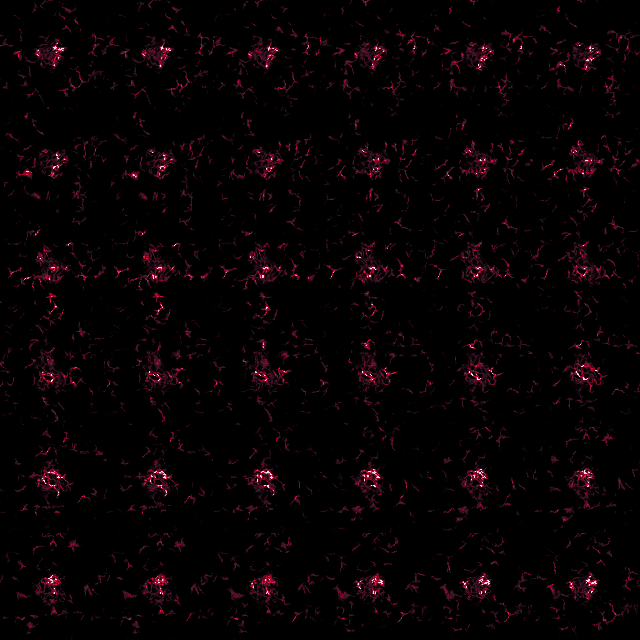
A WebGL 1 fragment shader for this pattern:

```glsl
precision highp float;

uniform vec2 u_resolution;

vec2 hash2(vec2 c) {
  return fract(sin(vec2(dot(c, vec2(127.1, 311.7)), dot(c, vec2(269.5, 183.3)))) * 43758.5);
}

// Distances to the nearest two feature points, which orbit with the phase
vec2 cellular(vec2 p, float phase) {
  vec2 base = floor(p);
  vec2 nearest = vec2(8.0);
  for (int y = -1; y <= 1; y++) {
    for (int x = -1; x <= 1; x++) {
      vec2 cell = base + vec2(float(x), float(y));
      vec2 point = cell + 0.5 + 0.4 * sin(phase + 6.2832 * hash2(cell));
      float d = length(point - p);
      nearest = d < nearest.x ? vec2(d, nearest.x) : vec2(nearest.x, min(nearest.y, d));
    }
  }
  return nearest;
}

// Layered sines turn smooth seams into ragged filaments
vec2 crumple(vec2 p, float phase) {
  float amplitude = 0.015;
  float frequency = 17.0;
  for (int i = 0; i < 5; i++) {
    p += amplitude * sin(frequency * p.yx + vec2(phase, 1.7 - phase) + float(i) * 2.3);
    p = mat2(0.8, 0.6, -0.6, 0.8) * p;
    amplitude *= 0.56;
    frequency *= 2.1;
  }
  return p;
}

// Thin line along the cell borders; pixel is one pixel in tile units
float filament(vec2 p, float scale, float phase, float pixel) {
  vec2 d = cellular(p * scale, phase);
  return 1.0 - smoothstep(0.002, 0.005 + 0.6 * pixel, 0.5 * (d.y - d.x) / scale);
}

// Soft blobs that break the filaments into short pieces
float patches(vec2 p, float scale, float phase) {
  return 1.0 - smoothstep(0.2, 0.46, cellular(p * scale + 31.0, phase).x);
}

vec3 emberRamp(float energy) {
  vec3 color = mix(vec3(0.005, 0.0, 0.0), vec3(0.25, 0.075, 0.15), smoothstep(0.03, 0.3, energy));
  color = mix(color, vec3(0.58, 0.02, 0.15), smoothstep(0.3, 0.6, energy));
  color = mix(color, vec3(0.88, 0.11, 0.29), smoothstep(0.6, 0.88, energy));
  return mix(color, vec3(1.0, 0.86, 0.9), smoothstep(0.95, 1.2, energy));
}

void main() {
  // Six by six frames of one looping burst, read from the top left
  vec2 grid = 6.0 * gl_FragCoord.xy / u_resolution;
  vec2 cell = floor(grid);
  vec2 p = fract(grid);
  float phase = 6.2832 * (cell.x + 6.0 * (5.0 - cell.y)) / 36.0;
  float pixel = 6.0 / min(u_resolution.x, u_resolution.y);
  vec2 q = crumple(p, phase);
  float grain = 0.55 + 0.65 * patches(q, 34.0, phase);

  // Sparse, faint clusters of outer wisps
  float envelope = 1.0 - smoothstep(0.36, 0.7, length(p - vec2(0.48, 0.5)));
  float energy = 0.0;
  for (int i = 0; i < 3; i++) {
    float layer = float(i);
    vec2 offset = q + 7.3 * layer;
    float heat = 0.5 + 0.5 * sin(9.0 * p.x + 2.1 * layer + phase) * sin(11.0 * p.y - 1.3 * layer);
    float wisp = filament(offset, 5.0 + 2.0 * layer, phase + layer, pixel);
    wisp *= patches(offset, 6.0 + layer, phase - layer);
    wisp *= patches(p + 5.7 * layer, 3.2, phase + 2.0 * layer);
    energy = max(energy, wisp * grain * envelope * (0.3 + 0.8 * heat * heat));
  }

  // Dense hot core with a drifting upper lobe and a ragged outline
  vec2 ragged = p + 0.025 * sin(31.0 * p.yx + vec2(phase, -phase)) + 0.012 * sin(67.0 * p.yx + phase);
  vec2 toCore = ragged - vec2(0.48 + 0.02 * sin(phase), 0.48);
  vec2 toLobe = ragged - vec2(0.45 + 0.05 * cos(phase), 0.56 - 0.08 * cos(phase));
  float core = max(1.0 - smoothstep(0.06, 0.18, length(toCore)),
                   1.0 - smoothstep(0.02, 0.12, length(toLobe)));
  float web = max(filament(q + 3.7, 10.0, phase, pixel), 0.85 * filament(q + 5.1, 16.0, phase, pixel));
  float glow = patches(q, 10.0, phase);
  energy += core * grain * (0.08 + web * (0.3 + 0.85 * glow));

  gl_FragColor = vec4(emberRamp(energy), 1.0);
}
```
